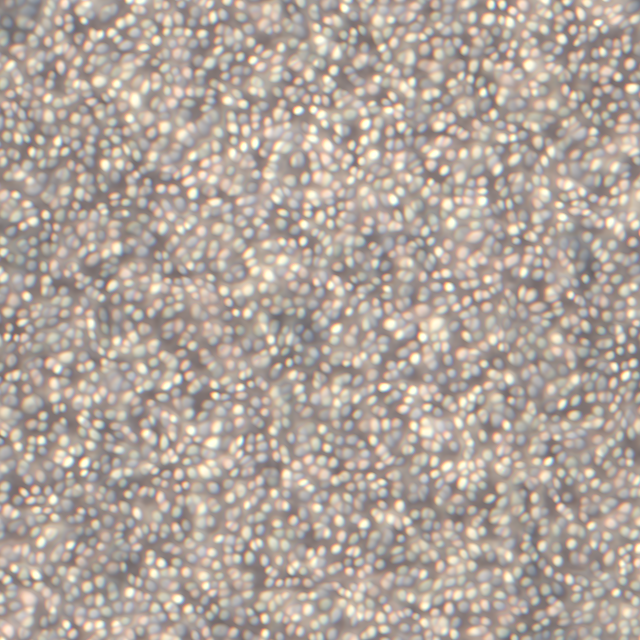
Give the GLSL for this texture, as a WebGL 1 fragment shader.

```glsl
precision highp float;
// Soft-focus field of fine pale gravel with blurred dark gaps and faint colour fringes.
uniform vec2 u_resolution;

const float PEBBLES_ACROSS = 52.0;
const float JITTER = 0.85;
const float SOFTNESS = 9.0;             // higher gives crisper pebble borders
const float SEAM_WIDTH = 0.55;          // in pebble units
const float SEAM_DEPTH = 0.36;
const float RELIEF = 0.15;
const vec2 LIGHT = vec2(-0.55, 0.83);
const vec2 FRINGE = vec2(0.10, -0.06);  // red and blue offset, in pebble units
const vec3 CREAM = vec3(0.99, 0.93, 0.83);
const vec3 PINK = vec3(0.90, 0.80, 0.745);
const vec3 SLATE = vec3(0.75, 0.72, 0.71);
const vec3 OLIVE = vec3(0.82, 0.80, 0.73);
const vec3 GAP = vec3(0.48, 0.435, 0.43);
const vec3 SHADE = vec3(0.82, 0.85, 0.88);

float hash(vec2 p) {
  vec3 q = fract(p.xyx * 0.1031);
  q += dot(q, q.yzx + 33.33);
  return fract((q.x + q.y) * q.z);
}

float noise(vec2 p) {
  vec2 i = floor(p), f = fract(p);
  f = f * f * (3.0 - 2.0 * f);
  vec2 e = vec2(0.0, 1.0);
  return mix(mix(hash(i), hash(i + e.yx), f.x),
             mix(hash(i + e.xy), hash(i + e.yy), f.x), f.y);
}

// Stone colour: one of four hues with its own brightness
vec3 pebbleColor(vec2 id) {
  float kind = hash(id + 71.3);
  vec3 c = mix(SLATE, OLIVE, smoothstep(0.22, 0.34, kind));
  c = mix(c, PINK, smoothstep(0.42, 0.54, kind));
  c = mix(c, CREAM, smoothstep(0.66, 0.80, kind));
  return c * mix(0.91, 1.09, hash(id + 13.7));
}

// Rounded stones of mixed size; colours and gaps blend softly
vec3 gravel(vec2 p) {
  vec2 base = floor(p);
  float nearest = 9.0, second = 9.0, total = 0.0, slope = 0.0;
  vec3 color = vec3(0.0);
  for (int y = -2; y <= 2; y++) {
    for (int x = -2; x <= 2; x++) {
      vec2 id = base + vec2(float(x), float(y));
      vec2 center = id + 0.5 + JITTER * (vec2(hash(id), hash(id + 37.1)) - 0.5);
      vec2 d = p - center;
      float angle = 1.1 + 2.0 * (hash(id + 5.9) - 0.5);
      vec2 axis = vec2(cos(angle), sin(angle));
      float stretch = 1.0 + 0.4 * hash(id + 91.7);
      vec2 local = vec2(dot(d, axis) / stretch, dot(d, vec2(-axis.y, axis.x)));
      float size = 0.82 + 0.25 * hash(id + 23.3) + 0.35 * pow(hash(id + 57.9), 6.0);
      float dist = length(local) / size;
      second = min(second, max(nearest, dist));
      nearest = min(nearest, dist);
      float w = exp(-SOFTNESS * dist);
      total += w;
      color += w * pebbleColor(id);
      slope += w * dot(d, LIGHT);
    }
  }
  color = color / total + RELIEF * slope / total;
  // Dark hollows between stones, plus weaker seams where they touch
  float softDistance = -log(total) / SOFTNESS;
  float hollow = smoothstep(0.14, 0.58, softDistance);
  float seam = 1.0 - smoothstep(0.0, SEAM_WIDTH, second - nearest);
  float depth = mix(0.35, 1.0, noise(p * 0.8 + 40.0));
  return mix(color, GAP, min(1.0, hollow + SEAM_DEPTH * seam) * depth);
}

void main() {
  vec2 uv = gl_FragCoord.xy / u_resolution.y;

  // Gentle warp breaks up the even spacing
  vec2 warp = vec2(noise(uv * 17.0), noise(uv * 17.0 + 60.0)) - 0.5;
  vec2 p = uv * PEBBLES_ACROSS + 0.6 * warp + 100.0;

  // Lens fringes: each channel sees the stones slightly shifted
  vec3 color = vec3(gravel(p + FRINGE).r, gravel(p).g, gravel(p - FRINGE).b);

  // Broad light and dark areas, with bluish hollows stretched upright
  float broad = 0.6 * noise(uv * 6.0 + 8.0) + 0.4 * noise(uv * 15.0 + 21.0);
  color *= 1.01 + 0.14 * (broad - 0.5);
  float shadow = 0.65 * noise(uv * vec2(11.0, 5.0) + 3.0) + 0.35 * noise(uv * 24.0);
  color *= mix(vec3(1.0), SHADE, smoothstep(0.66, 0.88, shadow));

  // Faint soft mottling
  color += 0.05 * (noise(uv * 110.0) - 0.5);
  gl_FragColor = vec4(clamp(color, 0.0, 1.0), 1.0);
}
```
